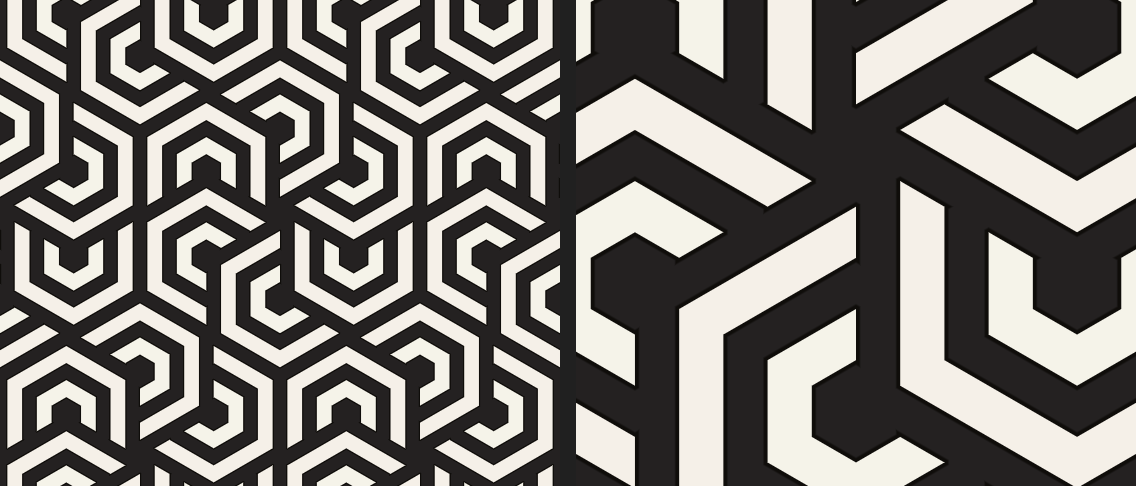
Left: the whole. Right: its middle third, enlarged.
Give the GLSL for this pattern, as a WebGL 1 fragment shader.

```glsl
precision highp float;
// Interlocked open hexagon stripes, six per pinwheel, on a triangular lattice.

uniform vec2 u_resolution;

// One unit is the width of a stripe.
const float ROOT3 = 1.7320508;
const float PITCH = 19.0;          // distance between pinwheel centres
const float ARM = 10.0 / ROOT3;    // pinwheel centre to hexagon centre
const vec2 REPEATS = vec2(2.0, 1.0);
const vec2 CENTRE = vec2(0.5, 0.56);

const vec3 INK = vec3(0.14, 0.13, 0.13);
const vec3 RIM = vec3(0.06, 0.05, 0.04);
const vec3 CREAM = vec3(0.96, 0.953, 0.915);
const vec3 WARM = vec3(0.962, 0.943, 0.91);

// Offset from the nearest centre of a triangular lattice.
vec2 latticeOffset(vec2 p, vec2 tile) {
  vec2 a = mod(p + 0.5 * tile, tile) - 0.5 * tile;
  vec2 b = mod(p, tile) - 0.5 * tile;
  return dot(a, a) < dot(b, b) ? a : b;
}

// Apothem of the vertex-up hexagon passing through p.
float hexRadius(vec2 p) {
  p = abs(p);
  return max(p.x, dot(p, vec2(0.5, 0.5 * ROOT3)));
}

// Two concentric stripes with a third of the hexagon cut away.
// Returns signed distance and a flag for the outer stripe.
vec2 openHexagon(vec2 p) {
  float radius = hexRadius(p);
  float stripes = abs(abs(radius - 2.5) - 1.0) - 0.5;
  float gap = min(-p.x, dot(p, vec2(-0.5, -0.5 * ROOT3)));
  return vec2(max(stripes, gap), step(2.5, radius));
}

// Six open hexagons, each a sixth of a turn from the last.
vec2 pinwheel(vec2 p, float arm) {
  mat2 sixthTurn = mat2(0.5, 0.5 * ROOT3, -0.5 * ROOT3, 0.5);
  vec2 nearest = vec2(100.0, 0.0);
  for (int i = 0; i < 6; i++) {
    vec2 hexagon = openHexagon(p - vec2(0.0, arm));
    if (hexagon.x < nearest.x) nearest = hexagon;
    p = sixthTurn * p;
  }
  return nearest;
}

void main() {
  vec2 tile = PITCH * vec2(1.0, ROOT3);
  vec2 p = (gl_FragCoord.xy / u_resolution - CENTRE) * REPEATS * tile;
  float pixel = REPEATS.x * PITCH / u_resolution.x;

  vec2 shape = pinwheel(latticeOffset(p, tile), ARM);

  // Ink deepens in a thin rim beside each stripe.
  float rim = 1.0 - smoothstep(0.06, 0.12, shape.x);
  vec3 ground = mix(INK, RIM, rim);
  vec3 stripe = mix(CREAM, WARM, shape.y);
  float cover = clamp(0.5 - shape.x / pixel, 0.0, 1.0);
  gl_FragColor = vec4(mix(ground, stripe, cover), 1.0);
}
```
